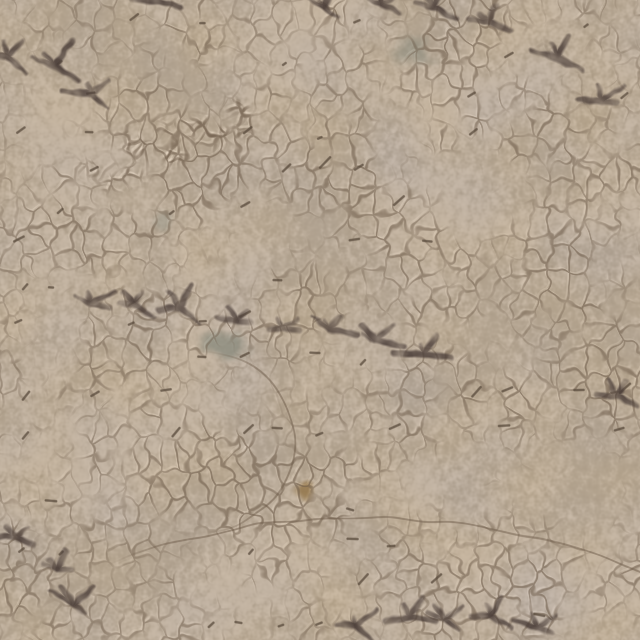
A Shadertoy shader for this texture:

```glsl
#define DUST vec3(0.700, 0.640, 0.562)
#define PALE vec3(0.760, 0.700, 0.628)
#define CRACK_BROWN vec3(0.43, 0.36, 0.29)
#define TRACK_DARK vec3(0.29, 0.24, 0.22)
#define SLATE vec3(0.52, 0.53, 0.48)
#define OCHRE vec3(0.55, 0.43, 0.25)
#define CRACK_CELLS vec2(35.0, 28.0)
#define CRACK_WIDTH 0.0021
#define TRACK_SPACING 0.085
#define TOE_LENGTH 0.040
#define TOE_WIDTH 0.0046
#define CHAIN_BEND 0.022

vec2 hash2(vec2 p) {
    vec3 q = fract(p.xyx * vec3(0.1031, 0.1030, 0.0973));
    q += dot(q, q.yzx + 33.33);
    return fract((q.xx + q.yz) * q.zy);
}

float gradientDot(vec2 cell, vec2 offset) {
    return dot(hash2(cell + 71.0) * 2.0 - 1.0, offset);
}

float gradientNoise(vec2 p) {
    vec2 i = floor(p), f = fract(p);
    vec2 u = f * f * f * (f * (f * 6.0 - 15.0) + 10.0);
    vec2 e = vec2(1.0, 0.0);
    return 1.4 * mix(mix(gradientDot(i, f), gradientDot(i + e, f - e), u.x),
                     mix(gradientDot(i + e.yx, f - e.yx), gradientDot(i + 1.0, f - 1.0), u.x), u.y);
}

vec2 warp(vec2 p) {
    return vec2(gradientNoise(p), gradientNoise(p + 37.0));
}

// Distance to the nearest border between Voronoi cells, in cell units
float cellBorder(vec2 p) {
    vec2 home = floor(p), f = fract(p), nearest = vec2(8.0);
    for (int k = 0; k < 9; k++) {
        vec2 g = vec2(k % 3 - 1, k / 3 - 1);
        vec2 r = g + hash2(home + g + 50.0) - f;
        if (dot(r, r) < dot(nearest, nearest)) nearest = r;
    }
    float border = 1.0;
    for (int k = 0; k < 25; k++) {
        vec2 g = vec2(k % 5 - 2, k / 5 - 2);
        vec2 r = g + hash2(home + g + 50.0) - f, d = r - nearest;
        if (dot(d, d) > 1e-4) border = min(border, dot(0.5 * (r + nearest), normalize(d)));
    }
    return border;
}

float crackNet(vec2 uv, vec2 cells, float width) {
    float d = cellBorder(uv * cells + 0.35 * warp(uv * 45.0)) / cells.x;
    return 1.0 - smoothstep(0.2 * width, 1.5 * width, d);
}

float arcCrack(vec2 uv, vec2 centre, float radius) {
    float d = abs(length(uv - centre) - radius);
    return 1.0 - smoothstep(0.0004, 0.0026, d);
}

// x: distance to the segment, y: position along it
vec2 segment(vec2 p, vec2 a, vec2 b) {
    float t = clamp(dot(p - a, b - a) / dot(b - a, b - a), 0.0, 1.0);
    return vec2(length(p - mix(a, b, t)), t);
}

// Forked print: a slanted spine, two raised toes and a short heel
float footprint(vec2 p, vec2 seed) {
    float ink = 0.0;
    for (int k = 0; k < 4; k++) {
        float toe = float(k);
        vec2 r = hash2(seed + toe * 7.3);
        float angle = (k < 2 ? -0.45 + 1.25 * toe : toe * 0.85 + 0.35) + (r.x - 0.5) * 0.8;
        float size = TOE_LENGTH * (0.5 + 0.75 * r.y) * (k == 2 ? 0.7 : 1.0);
        vec2 s = segment(p, vec2(0.0), size * vec2(cos(angle), sin(angle)));
        float radius = TOE_WIDTH * mix(1.2, 0.45 + 0.6 * r.x, s.y);
        float shape = 1.0 - smoothstep(radius - 0.0028, radius + 0.0028, s.x);
        ink = max(ink, shape * mix(1.0, 0.5 + 0.4 * r.y, s.y));
    }
    return ink;
}

float trackChains(vec2 uv) {
    // Start and end of every chain
    vec4 chains[8] = vec4[8](
        vec4(0.10, 0.53, 0.69, 0.43), vec4(0.47, 0.99, 0.80, 0.95),
        vec4(0.83, 0.92, 0.95, 0.81), vec4(-0.02, 0.91, 0.18, 0.83),
        vec4(-0.01, 0.18, 0.14, 0.03), vec4(0.53, 0.01, 0.87, 0.02),
        vec4(0.94, 0.35, 1.00, 0.37), vec4(0.22, 0.96, 0.26, 0.98));
    vec2 p = uv + 0.0035 * warp(uv * 55.0);
    float ink = 0.0;
    for (int i = 0; i < 8; i++) {
        vec2 a = chains[i].xy, along = chains[i].zw - a;
        float count = ceil(length(along) / TRACK_SPACING);
        vec2 side = normalize(vec2(-along.y, along.x));
        for (float j = 0.0; j < count; j++) {
            float t = (j + 0.5) / count;
            vec2 seed = vec2(float(i) * 13.0 + 3.0, j * 5.0 + 2.0);
            vec2 foot = a + along * t + side * CHAIN_BEND * 4.0 * t * (1.0 - t);
            ink = max(ink, footprint(p - foot - 0.02 * (hash2(seed) - 0.5), seed));
        }
    }
    return ink * clamp(0.82 + 0.5 * gradientNoise(uv * 60.0), 0.0, 1.0);
}

// Sparse short dark chips, one at most in each grid cell
float chips(vec2 uv) {
    vec2 g = uv * 17.0, id = floor(g), r = hash2(id + 19.0);
    vec2 p = (fract(g) - 0.3 - 0.4 * r) / 17.0;
    vec2 reach = (0.002 + 0.006 * r.y) * vec2(1.0, r.x * 1.6 - 0.3);
    float d = segment(p, -reach, reach).x;
    return step(0.78, hash2(id + 5.0).x) * (1.0 - smoothstep(0.0005, 0.0032, d));
}

float stain(vec2 uv, vec2 centre, vec2 size) {
    vec2 q = (uv - centre) / size + 0.45 * warp(uv * 35.0);
    return 1.0 - smoothstep(0.3, 1.2, length(q));
}

void mainImage(out vec4 fragColor, in vec2 fragCoord) {
    vec2 uv = fragCoord / iResolution.xy;

    // Dusty ground with soft mottling and grain
    float mottle = gradientNoise(uv * 5.0) + 0.6 * gradientNoise(uv * 19.0);
    float grain = gradientNoise(uv * vec2(85.0, 65.0)) + 0.7 * gradientNoise(uv * 170.0);
    vec3 col = mix(DUST, PALE, smoothstep(-0.7, 0.7, mottle + 0.7 * grain));
    col += 0.022 * grain;
    col += vec3(0.015, 0.004, -0.022) * gradientNoise(uv * 9.0 + 20.0);

    // Slate and ochre stains
    float slate = max(stain(uv, vec2(0.35, 0.46), vec2(0.045, 0.026)),
                      0.7 * stain(uv, vec2(0.645, 0.92), vec2(0.04, 0.028)));
    slate = max(slate, 0.55 * stain(uv, vec2(0.255, 0.655), vec2(0.02)));
    col = mix(col, SLATE, 0.7 * slate);
    col = mix(col, OCHRE, 0.75 * stain(uv, vec2(0.475, 0.235), vec2(0.019, 0.016)));

    // Fine crack net with a pale lip, broken up in patches
    float patches = smoothstep(-0.45, 0.55, gradientNoise(uv * 6.0 + 4.0) + 0.7 * gradientNoise(uv * 24.0));
    float net = crackNet(uv, CRACK_CELLS, CRACK_WIDTH);
    float lip = crackNet(uv + vec2(0.0025, -0.003), CRACK_CELLS, CRACK_WIDTH);
    col += 0.05 * lip * patches * (1.0 - net);
    col = mix(col, CRACK_BROWN, 0.55 * net * patches);

    // Flaking band with stronger relief
    float band = 1.0 - smoothstep(0.01, 0.05, segment(uv, vec2(0.16, 0.73), vec2(0.37, 0.82)).x);
    band *= smoothstep(-0.3, 0.3, gradientNoise(uv * 22.0 + 8.0));
    float flake = crackNet(uv, vec2(46.0), 0.0025);
    float flakeLip = crackNet(uv + vec2(0.003, -0.004), vec2(46.0), 0.0025);
    col += 0.10 * band * flakeLip * (1.0 - flake);
    col = mix(col, CRACK_BROWN, 0.65 * band * flake);

    // Two long curved cracks
    vec2 bent = uv + 0.006 * warp(uv * 14.0);
    float longCrack = arcCrack(bent, vec2(0.57, -1.0), 1.19) * smoothstep(0.15, 0.28, uv.x);
    longCrack = max(longCrack, arcCrack(bent, vec2(0.32, 0.31), 0.14)
                * smoothstep(0.30, 0.42, uv.x));
    col = mix(col, CRACK_BROWN, 0.5 * longCrack);

    // Chips and forked tracks
    col = mix(col, CRACK_BROWN * 0.8, 0.75 * chips(uv));
    col = mix(col, TRACK_DARK, 0.92 * trackChains(uv));

    fragColor = vec4(clamp(col, 0.0, 1.0), 1.0);
}
```
